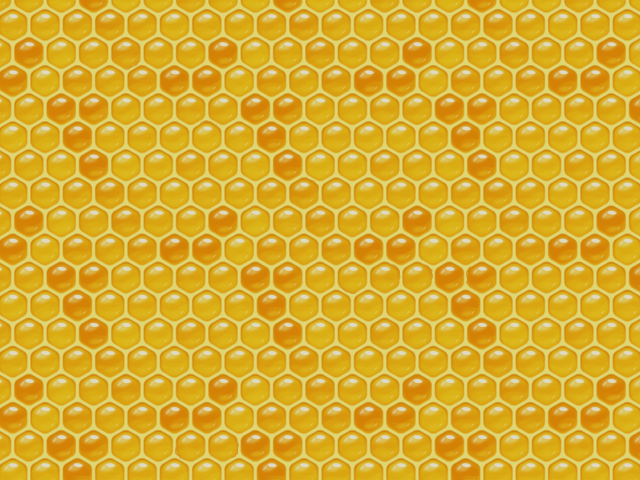
Reproduce this pattern procedurally as a Shadertoy shader.

```glsl
// Honeycomb: rows of rounded hexagonal cells filled with glossy honey between pale wax walls.
// The nearest hexagon centre gives local coordinates; distance functions shade wall, rim and lens.
// Honey tone repeats every six cells by six rows, with hashed variation and a few chipped rims.

const float PITCH = 0.0674;      // cell spacing in canvas heights
const float ROW_STEP = 0.8675;   // row spacing in cell pitches
const float TILE = 6.0;          // cells and rows per tone repeat
const vec2 FIRST_CELL = vec2(0.0265, 0.0125);

const vec3 WAX = vec3(0.87, 0.84, 0.46);
const vec3 RIM_TOP = vec3(0.81, 0.51, 0.03);
const vec3 RIM_BASE = vec3(0.85, 0.62, 0.08);
const vec3 LIGHT_HONEY = vec3(0.86, 0.71, 0.09);
const vec3 DARK_HONEY = vec3(0.83, 0.51, 0.02);
const vec3 HAZE = vec3(0.86, 0.79, 0.44);
const vec3 GLINT = vec3(0.87, 0.85, 0.77);

float hash(vec2 p) {
    return fract(sin(dot(p, vec2(127.1, 311.7))) * 43758.5453);
}

float noise(vec2 p) {
    vec2 i = floor(p), f = fract(p);
    f = f * f * (3.0 - 2.0 * f);
    return mix(mix(hash(i), hash(i + vec2(1, 0)), f.x),
               mix(hash(i + vec2(0, 1)), hash(i + vec2(1, 1)), f.x), f.y);
}

// Signed distance to a pointy-top hexagon with rounded corners
float roundHex(vec2 p, float apothem, float corner) {
    const vec3 k = vec3(-0.8660, 0.5, 0.5774);
    float r = apothem - corner;
    p = abs(p.yx);
    p -= 2.0 * min(dot(k.xy, p), 0.0) * k.xy;
    p -= vec2(clamp(p.x, -k.z * r, k.z * r), r);
    return length(p) * sign(p.y) - corner;
}

// Ellipse, 1 within the inner share of its radius and 0 outside
float softEllipse(vec2 p, vec2 radius, float tilt, float inner) {
    float c = cos(tilt), s = sin(tilt);
    p = vec2(c * p.x + s * p.y, c * p.y - s * p.x);
    return 1.0 - smoothstep(inner, 1.0, length(p / radius));
}

// Leaning patch of dark cells, wrapped over the tone tile
float darkPatch(vec2 cell, vec2 centre, float lean, float squash) {
    vec2 d = mod(cell - centre + 0.5 * TILE, TILE) - 0.5 * TILE;
    d.x -= lean * d.y;
    return 1.0 - smoothstep(0.6, 0.9, length(d * vec2(1.0, squash)));
}

float honeyTone(vec2 cell) {
    float tall = darkPatch(cell, vec2(2.1, 4.0), 0.2, 0.35);
    float slanted = darkPatch(cell, vec2(-0.2, 1.6), -1.0, 0.7);
    float faint = 0.45 * darkPatch(cell, vec2(3.5, 1.0), 0.5, 0.5);
    return max(max(tall, slanted), max(faint, 0.3 * hash(cell + 3.7)));
}

// Colour of the honey in one cell of the tile
vec3 honey(vec2 p, vec2 cell, float pixel) {
    float tone = honeyTone(cell);

    // Curved amber band across the lens, brighter below
    float wave = p.y - 0.22 * p.x + 0.06 * sin(7.0 * p.x + 6.0 * hash(cell));
    float band = smoothstep(-0.14, -0.03, wave) * (1.0 - smoothstep(0.04, 0.30, wave));
    float streak = noise(p * vec2(4.0, 11.0) + cell * 9.0) - 0.5;
    float amber = tone * (0.85 + 0.25 * band - 0.5 * p.x) + 0.13 * band + 0.12 * streak;
    vec3 col = mix(LIGHT_HONEY, DARK_HONEY, clamp(amber, 0.0, 1.0));

    // Pale haze at upper left, glow below
    float haze = softEllipse(p - vec2(-0.06, 0.22), vec2(0.34, 0.19), 0.35, 0.25);
    float glow = softEllipse(p - vec2(0.05, -0.25), vec2(0.28, 0.13), 0.15, 0.2);
    col = mix(col, HAZE, haze * (0.82 - 0.25 * tone));
    col = mix(col, vec3(0.87, 0.73, 0.14), 0.5 * glow);

    // Round lens inside an orange rim that is darkest on top
    float lens = roundHex(p, 0.416, 0.30);
    vec3 rim = mix(RIM_BASE, RIM_TOP, smoothstep(-0.35, 0.30, p.y - 0.3 * p.x));
    col = mix(col, rim, 0.30 * smoothstep(-0.08, 0.0, lens));
    col = mix(col, rim, smoothstep(-pixel, pixel, lens));

    // Bright reflections
    float glint = softEllipse(p - vec2(0.02, 0.27), vec2(0.18, 0.08), -0.12, 0.5);
    float side = softEllipse(p - vec2(-0.20, 0.19), vec2(0.14, 0.055), 0.85, 0.3);
    float spark = softEllipse(p - vec2(0.23, -0.21), vec2(0.10, 0.035), 0.8, 0.3);
    return mix(col, GLINT, max(glint, max(0.5 * side, 0.35 * spark)));
}

// Ragged brown chip on the rim of a few cells
float chip(vec2 p, vec2 cell, float edge) {
    float chosen = step(0.975, hash(cell + 21.3));
    float turn = 6.2832 * hash(cell + 5.1);
    float arc = smoothstep(0.75, 0.92, dot(normalize(p + 1e-4), vec2(cos(turn), sin(turn))));
    float ragged = edge - 0.05 * (noise(p * 13.0 + cell) - 0.4);
    return chosen * arc * (1.0 - smoothstep(0.01, 0.035, abs(ragged)));
}

void mainImage(out vec4 fragColor, in vec2 fragCoord) {
    vec2 grid = (fragCoord / iResolution.y - FIRST_CELL) / PITCH;
    float pixel = 1.0 / (iResolution.y * PITCH);

    // Nearest centre among the rows below and above
    vec2 p = vec2(9.0), cell = vec2(0.0);
    for (int j = 0; j < 2; j++) {
        float row = floor(grid.y / ROW_STEP) + float(j);
        float shift = 0.5 * mod(row, 2.0);
        float x = floor(grid.x - shift + 0.5) + shift;
        vec2 d = grid - vec2(x, row * ROW_STEP);
        if (dot(d, d) < dot(p, p)) {
            p = d;
            cell = vec2(x, 16.0 - row);
        }
    }

    float edge = roundHex(p, 0.452, 0.22);
    vec3 col = honey(p, mod(cell, TILE), pixel);
    col = mix(col, WAX, smoothstep(-1.1 * pixel, 1.1 * pixel, edge));
    col = mix(col, RIM_TOP, 0.6 * chip(p, cell, edge));
    fragColor = vec4(col, 1.0);
}
```
